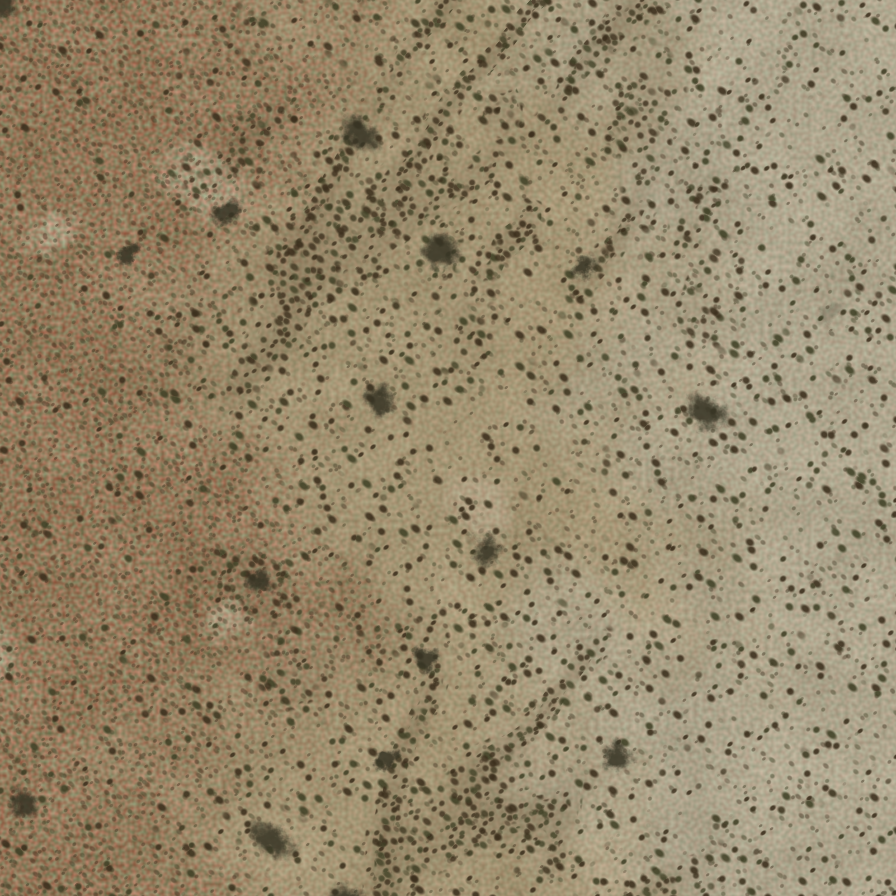
This texture is drawn by a Shadertoy shader. Its source:

```glsl
const vec3 WARM_STONE = vec3(0.575, 0.475, 0.355);
const vec3 MID_STONE  = vec3(0.645, 0.585, 0.455);
const vec3 PALE_STONE = vec3(0.685, 0.650, 0.555);
const vec3 QUARTZ     = vec3(0.710, 0.650, 0.540);
const vec3 SHADOW     = vec3(0.460, 0.400, 0.300);
const vec3 DARK_BROWN = vec3(0.230, 0.180, 0.110);
const vec3 DARK_OLIVE = vec3(0.250, 0.255, 0.150);
const vec3 CHARCOAL   = vec3(0.210, 0.200, 0.140);
const vec3 RED_GREEN  = vec3(0.100, -0.060, -0.030);

const vec2 VEIN_DIR = vec2(0.60, 0.80);
const float VEIN_WIDTH = 0.11;
const float GRAIN_SCALE = 190.0;
const float GRAIN_CONTRAST = 0.16;

// cells across the canvas and grain radius
const float SPECK_CELLS = 75.0;
const float SPECK_RADIUS = 0.0045;
const float DUST_CELLS = 140.0;
const float DUST_RADIUS = 0.0029;
const float VEIN_CELLS = 115.0;
const float VEIN_RADIUS = 0.0041;
const float BLOTCH_CELLS = 6.0;
const float BLOTCH_RADIUS = 0.018;
const float QUARTZ_CELLS = 5.0;
const float QUARTZ_RADIUS = 0.038;

vec2 hash2(vec2 p) {
    vec3 q = fract(p.xyx * vec3(0.1031, 0.1030, 0.0973));
    q += dot(q, q.yzx + 33.33);
    return fract((q.xx + q.yz) * q.zy);
}

float cornerSlope(vec2 cell, vec2 offset) {
    float angle = 6.2832 * hash2(cell + 211.0).x;
    return dot(vec2(cos(angle), sin(angle)), offset);
}

float gradientNoise(vec2 p) {
    vec2 i = floor(p), f = fract(p);
    vec2 u = f * f * f * (f * (f * 6.0 - 15.0) + 10.0);
    vec2 e = vec2(0.0, 1.0);
    return mix(mix(cornerSlope(i, f), cornerSlope(i + e.yx, f - e.yx), u.x),
               mix(cornerSlope(i + e.xy, f - e.xy), cornerSlope(i + 1.0, f - 1.0), u.x), u.y);
}

float cloud(vec2 p) {
    float sum = 0.0, amplitude = 1.0;
    for (int i = 0; i < 4; i++) {
        sum += amplitude * gradientNoise(p);
        p = p * 2.03 + 17.7;
        amplitude *= 0.55;
    }
    return sum;
}

// Scattered grains: x is coverage, y is a random tint
vec2 specks(vec2 p, float cells, float radius, float density, float seed) {
    vec2 g = p * cells, id = floor(g), best = vec2(0.0);
    for (int y = -1; y <= 1; y++) {
        for (int x = -1; x <= 1; x++) {
            vec2 cell = id + vec2(x, y);
            vec2 jitter = hash2(cell + seed);
            vec2 trait = hash2(cell + seed + 57.0);
            vec2 d = (g - cell - jitter) / cells;
            d.x += d.y * (trait.y - 0.5);
            float r = radius * mix(0.65, 1.2, trait.y);
            float cover = 1.0 - smoothstep(r * 0.45, r * 1.3, length(d));
            cover *= smoothstep(0.0, 0.08, density - trait.x);
            if (cover > best.x) best = vec2(cover, fract(trait.y * 7.0));
        }
    }
    return best;
}

// Thin broken strands that climb to the right
float veinStrands(vec2 p) {
    vec2 q = p + 0.035 * vec2(gradientNoise(p * 7.0), gradientNoise(p * 7.0 + 31.0));
    q = vec2(dot(q, vec2(VEIN_DIR.y, -VEIN_DIR.x)), dot(q, VEIN_DIR));
    float strand = 1.0 - smoothstep(0.0, VEIN_WIDTH, abs(gradientNoise(q * vec2(6.5, 1.7) + 4.3)));
    float gaps = smoothstep(-0.25, 0.12, gradientNoise(p * 4.5 + 63.0));
    float band = smoothstep(0.14, 0.34, p.x) * (1.0 - smoothstep(0.68, 0.86, p.x));
    return strand * gaps * band;
}

// Wide smoky patches in the upper middle
float smokyPatches(vec2 p) {
    vec2 q = vec2(dot(p, vec2(VEIN_DIR.y, -VEIN_DIR.x)), dot(p, VEIN_DIR));
    float patchNoise = cloud(q * vec2(8.0, 4.0) + 12.0);
    float area = smoothstep(0.5, 0.8, p.y) * smoothstep(0.2, 0.4, p.x) * (1.0 - smoothstep(0.7, 0.85, p.x));
    return smoothstep(0.1, 0.6, patchNoise) * area;
}

vec3 inkColour(float tint) {
    return mix(DARK_BROWN, DARK_OLIVE, smoothstep(0.45, 0.8, tint));
}

void mainImage(out vec4 fragColor, in vec2 fragCoord) {
    vec2 p = fragCoord / iResolution.y;
    float clouds = cloud(p * 4.0 + 8.0);
    float side = p.x + 0.22 * clouds;
    float warmth = 1.0 - smoothstep(0.12, 0.48, side);
    float paleness = smoothstep(0.52, 0.85, side);

    // Stone ground
    vec3 colour = mix(mix(MID_STONE, WARM_STONE, warmth), PALE_STONE, paleness);
    colour += 0.045 * cloud(p * 11.0 + 40.0);
    vec2 ragged = p + 0.016 * vec2(cloud(p * 32.0), cloud(p * 32.0 + 71.0));
    float quartz = specks(ragged, QUARTZ_CELLS, QUARTZ_RADIUS, 0.4, 19.0).x;
    colour = mix(colour, QUARTZ, 0.7 * quartz * (1.0 - paleness));

    // Fine grain, more colourful on the warm side
    colour += GRAIN_CONTRAST * gradientNoise(p * GRAIN_SCALE) * mix(0.6, 1.0, warmth);
    colour += RED_GREEN * gradientNoise(p * GRAIN_SCALE + 91.0) * mix(0.4, 1.3, warmth);

    // Veins and dark minerals
    float veins = veinStrands(p);
    float smoke = smokyPatches(p);
    float gathered = max(veins, smoke);
    colour = mix(colour, SHADOW, 0.32 * gathered);

    vec2 dust = specks(p, DUST_CELLS, DUST_RADIUS, 0.18 + 0.22 * warmth, 5.0);
    colour = mix(colour, inkColour(dust.y), 0.45 * dust.x);
    vec2 grains = specks(p, SPECK_CELLS, SPECK_RADIUS, 0.31 - 0.12 * warmth + 0.2 * smoke + 0.12 * clouds, 133.0);
    colour = mix(colour, inkColour(grains.y), 0.88 * grains.x);
    vec2 strands = specks(p, VEIN_CELLS, VEIN_RADIUS, 0.75 * gathered, 307.0);
    colour = mix(colour, inkColour(strands.y), 0.78 * strands.x);

    vec2 frayed = p + 0.010 * vec2(cloud(p * 55.0 + 3.0), cloud(p * 55.0 + 29.0));
    float blotch = specks(frayed, BLOTCH_CELLS, BLOTCH_RADIUS, 0.4, 401.0).x;
    colour = mix(colour, CHARCOAL, 0.85 * blotch);

    fragColor = vec4(clamp(colour, 0.0, 1.0), 1.0);
}
```
